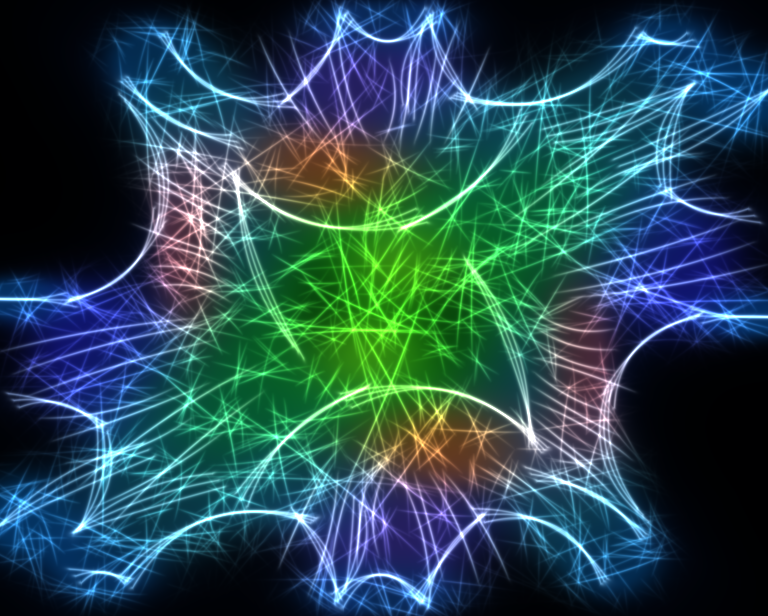
A Shadertoy shader for this background:

```glsl
#define EDGE_WIDTH .003
#define FIBRE_WIDTH .0027
#define HALO_SIZE .034
#define HALO_COLOR vec3(.02, .11, .34)
#define TIP_COLOR vec3(.01, .24, .43)
#define BLUE vec3(.08, .06, .5)
#define GREEN vec3(.02, .46, .2)
#define TEAL vec3(.05, .28, .31)
#define ORANGE vec3(.66, .29, .08)
#define FIBRE_GAIN .52
#define EDGE_GAIN .6
#define FILL_GAIN .72

vec4 paint = vec4(0); // summed zone colours and weight
vec2 light = vec2(0); // web core and halo

float hash(vec2 p) {
    return fract(sin(dot(p, vec2(127.1, 311.7))) * 43758.5);
}

// Distance to a bowed segment, and the position along it
vec2 strand(vec2 p, vec2 a, vec2 b, float bend) {
    float len = length(b - a);
    vec2 dir = (b - a) / len;
    float along = dot(p - a, dir) / len;
    float t = clamp(along, 0., 1.);
    float slope = 4. * bend * (1. - 2. * t) / len;
    float side = dot(p - a, vec2(-dir.y, dir.x)) - 4. * bend * t * (1. - t);
    side /= sqrt(1. + slope * slope);
    return vec2(length(vec2(side, (along - t) * len * .4)), t);
}

float lineGlow(float d, float width) {
    float g = width * width / (width * width + d * d);
    return g * g;
}

// Bundle of three strands
void edge(vec2 p, float ax, float ay, float bx, float by, float bend) {
    for (float k = -1.; k < 2.; k++) {
        vec2 a = vec2(ax, ay) - k * vec2(.005, .004);
        vec2 b = vec2(bx, by) + k * vec2(.009, -.011);
        float d = strand(p, a, b, bend + k * .008).x;
        light += vec2(.75 * lineGlow(d, EDGE_WIDTH), .15 * exp(-d / HALO_SIZE));
    }
}

// Row of strands whose direction turns from one end to the other
void fan(vec2 p, vec2 first, vec2 last, vec2 angles, float len) {
    for (float f = 0.; f < 1.01; f += .125) {
        float h = hash(vec2(f * 17., len * 31.));
        float angle = mix(angles.x, angles.y, f) + (h - .5) * .22;
        vec2 a = mix(first, last, f);
        vec2 b = a + len * (.7 + .5 * h) * vec2(cos(angle), sin(angle));
        vec2 s = strand(p, a, b, (h - .5) * .03);
        float taper = .2 + 3.2 * s.y * (1. - s.y);
        light += taper * vec2(lineGlow(s.x, EDGE_WIDTH), .12 * exp(-s.x / HALO_SIZE));
    }
}

// Scattered starbursts, leaning away from the centre
float fibres(vec2 p, float scale) {
    float sum = 0.;
    for (int i = 0; i < 36; i++) {
        vec2 cell = floor(p * scale) + vec2(i % 3, i / 3 % 3) - 1.;
        float h = hash(cell + float(i / 9) * 7.7 + scale * 1.3);
        vec2 mid = cell + vec2(hash(cell + scale), hash(cell + scale + 5.3));
        mid += (fract(h * vec2(71, 37)) - .5) * .2;
        float angle = atan(mid.y, mid.x + .0001) + (h - .5) * 2.6;
        vec2 reach = vec2(cos(angle), sin(angle)) * (.45 + .4 * fract(h * 13.));
        float bend = (fract(h * 29.) - .5) * .12;
        vec2 s = strand(p, (mid - reach) / scale, (mid + reach) / scale, bend / scale);
        float taper = 4. * s.y * (1. - s.y);
        sum += taper * (.2 + .7 * fract(h * 51.)) * lineGlow(s.x, FIBRE_WIDTH);
    }
    return sum;
}

void blob(vec2 p, float x, float y, float w, float h, vec3 color) {
    vec2 d = (p - vec2(x, y)) / vec2(w, h);
    paint += vec4(color, 1) * exp(-dot(d, d));
}

// Colour zones of one half
void zones(vec2 p) {
    blob(p, .026, .066, .075, .055, vec3(.66, 1.1, .1));
    blob(p, 0., 0., .16, .15, vec3(.05, .54, .04));
    blob(p, .1, 0., .045, .07, vec3(0, .13, .01));
    blob(p, .25, .16, .16, .12, GREEN);
    blob(p, -.22, .12, .09, .11, TEAL);
    blob(p, -.11, .22, .12, .06, ORANGE);
    blob(p, -.316, .1, .05, .12, vec3(.46, .15, .13));
    blob(p, -.29, .22, .08, .06, vec3(.3, .19, .18));
    blob(p, .14, .29, .1, .06, TEAL);
    blob(p, -.02, .36, .14, .09, vec3(.19, .13, .42));
    blob(p, .46, .07, .12, .11, BLUE);
    blob(p, -.31, .32, .1, .09, TEAL);
    blob(p, .36, .31, .13, .1, TEAL * .8);
    blob(p, -.6, .015, .08, .035, TIP_COLOR);
    blob(p, .59, .34, .08, .07, TIP_COLOR);
    blob(p, -.37, .41, .08, .06, TIP_COLOR * .8);
    blob(p, .46, .42, .08, .06, TIP_COLOR * .8);
    blob(p, 0., .46, .12, .04, TIP_COLOR * .8);
}

// Bright web of one half: rim, inner arcs, fans
void web(vec2 p) {
    edge(p, -.66, .015, -.51, .013, 0.);
    edge(p, -.51, .013, -.365, .15, -.03);
    edge(p, -.365, .13, -.42, .335, -.03);
    edge(p, -.42, .37, -.24, .27, -.02);
    edge(p, -.357, .443, -.155, .337, -.04);
    edge(p, -.16, .337, -.063, .475, -.012);
    edge(p, -.063, .475, .075, .475, -.042);
    edge(p, .075, .475, .14, .337, -.012);
    edge(p, .067, .46, .04, .32, -.01);
    edge(p, .115, .345, .417, .443, -.055);
    edge(p, .417, .443, .5, .435, -.01);
    edge(p, .498, .36, .458, .19, -.02);
    edge(p, .498, .36, .27, .28, .01);
    edge(p, .625, .353, .384, .231, .01);
    edge(p, .458, .19, .6, .15, -.015);
    edge(p, -.26, .23, .06, .15, -.055);
    edge(p, .03, .13, .23, .31, -.025);
    edge(p, -.24, .22, -.14, -.07, -.02);
    fan(p, vec2(-.62, -.07), vec2(-.45, -.36), vec2(.12, .65), .3);
    fan(p, vec2(.25, -.01), vec2(.24, -.2), vec2(-.1, -.75), .17);
    fan(p, vec2(-.1, .27), vec2(.1, .27), vec2(2.05, 1.15), .18);
}

void mainImage(out vec4 fragColor, in vec2 fragCoord) {
    vec2 p = (fragCoord - .5 * iResolution.xy) / iResolution.y;
    zones(p); zones(-p);
    web(p); web(-p);
    // Base colour fades to black outside the web
    vec3 hue = paint.rgb / max(paint.a, .001);
    float cover = smoothstep(.04, .85, paint.a);
    float threads = fibres(p, 3.5) + fibres(p, 6.) + .8 * fibres(p, 10.) + .6 * fibres(p, 16.);
    vec3 color = hue * cover * (FILL_GAIN + .25 * threads);
    // Threads and edges: warm white inside, cool white outside
    vec3 vivid = hue / max(max(hue.r, hue.g), max(hue.b, .05));
    float middle = exp(-dot(p, p) * 28.);
    vec3 white = mix(vec3(1, .9, .8), vec3(.8, .94, 1), smoothstep(.22, .48, length(p)));
    vec3 pale = mix(vivid, white, .85 - .35 * middle);
    color += HALO_COLOR * light.y * (1. - .85 * middle) * .45;
    color += mix(vivid, pale, .6) * threads * cover * FIBRE_GAIN;
    color += pale * light.x * EDGE_GAIN;
    fragColor = vec4(min(color, 1.), 1);
}
```
